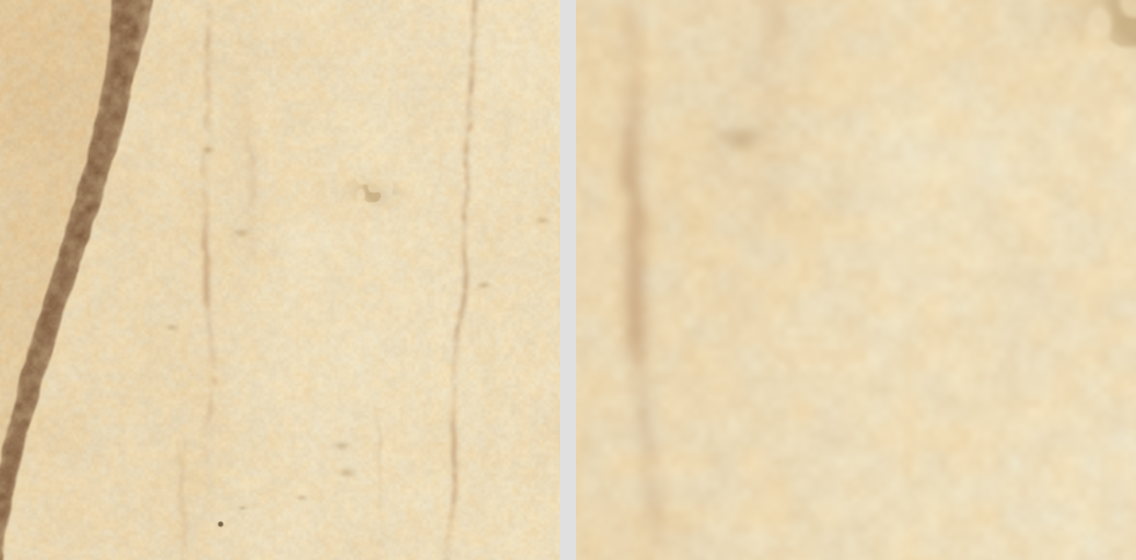
Left, the full canvas; right, a detail of the centre.
A WebGL 2 fragment shader for this texture:

```glsl
#version 300 es
precision highp float;
// Aged cream paper with a broad brown ink stroke curving down the left side.
// Layered value noise gives the grain; wobbling vertical lines form the fibres,
// and small distance-based spots add specks and one ragged stain.
uniform vec2 u_resolution;
out vec4 fragColor;

float hash(vec2 p) {
    vec3 q = fract(vec3(p.xyx) * 0.1031);
    q += dot(q, q.yzx + 33.33);
    return fract((q.x + q.y) * q.z);
}

// Value noise, centred on zero, in the range -0.5 to 0.5.
float noise(vec2 p) {
    vec2 cell = floor(p), f = fract(p);
    f = f * f * (3.0 - 2.0 * f);
    float low = mix(hash(cell), hash(cell + vec2(1, 0)), f.x);
    float high = mix(hash(cell + vec2(0, 1)), hash(cell + vec2(1, 1)), f.x);
    return mix(low, high, f.y) - 0.5;
}

float fbm(vec2 p) {
    float sum = 0.0, gain = 0.5;
    for (int i = 0; i < 4; i++) {
        sum += gain * noise(p);
        p = p * 2.03 + 17.3;
        gain *= 0.55;
    }
    return sum;
}

// Soft vertical fibre, broken up along its length and limited to a y range.
float fibre(vec2 p, float x, float width, vec2 range, float seed) {
    float wobble = 0.018 * noise(vec2(seed, p.y * 6.0)) + 0.006 * noise(vec2(seed + 9.0, p.y * 32.0));
    float d = (p.x - x - wobble) / width;
    float ends = smoothstep(range.x - 0.06, range.x + 0.06, p.y)
               * (1.0 - smoothstep(range.y - 0.06, range.y + 0.06, p.y));
    float breaks = clamp(0.65 + 1.1 * noise(vec2(seed + 20.0, p.y * 14.0))
                 + 0.6 * noise(p * 75.0 + seed), 0.0, 1.0);
    return exp(-d * d) * ends * breaks;
}

void main() {
    vec2 uv = gl_FragCoord.xy / u_resolution;
    float y = uv.y;
    float grain = 0.6 * noise(uv * 145.0) + 0.5 * noise(uv * 82.0 + 40.0) + 0.35 * noise(uv * 230.0 + 7.0);
    float mottle = fbm(uv * 9.0 + 3.0);

    // Ink stroke: signed offset from a cubic centre line, with a flared top.
    float centre = -0.013 + y * (0.114 + y * (0.411 - 0.275 * y));
    float halfWidth = 0.017 + 0.010 * y + 0.009 * smoothstep(0.84, 1.0, y);
    float offset = uv.x - centre + 0.005 * noise(uv * 45.0) + 0.003 * noise(vec2(3.0, y * 18.0));
    float edge = abs(offset) - halfWidth;
    float ink = 1.0 - smoothstep(-0.004, 0.004, edge);

    // Paper tone: tan wash left of the stroke, paler towards the right.
    float tone = 0.67 + 0.23 * smoothstep(0.2, 0.62, uv.x);
    float wash = 1.0 - smoothstep(-0.01, 0.03, offset);
    tone -= wash * (0.42 + 0.1 * y);
    tone -= 0.1 * exp(-pow((uv.x - 0.43) / 0.05, 2.0)) * smoothstep(0.35, 0.7, y);
    tone += 0.36 * mottle + 0.42 * grain;
    tone += 0.08 * noise(vec2(uv.x * 42.0, y * 5.0));
    vec3 paper = mix(vec3(0.87, 0.76, 0.585), vec3(0.935, 0.875, 0.74), tone);
    paper += vec3(0.006, -0.004, -0.022) * fbm(uv * 16.0 + 60.0);
    paper += vec3(0.025, 0.0, -0.035) * noise(uv * 64.0 + 90.0);

    // Faint fibres.
    float lines = 0.62 * fibre(uv, 0.372, 0.0075, vec2(0.2, 1.1), 1.0);
    lines += 0.25 * fibre(uv, 0.448, 0.010, vec2(0.55, 0.8), 4.0);
    lines += 0.58 * fibre(uv, 0.800 + 0.048 * y, 0.0065, vec2(-0.2, 1.2), 7.0);
    lines += 0.22 * fibre(uv, 0.672, 0.005, vec2(0.06, 0.25), 12.0);
    lines += 0.20 * fibre(uv, 0.332, 0.007, vec2(-0.1, 0.2), 15.0);
    paper = mix(paper, vec3(0.76, 0.62, 0.47), lines);

    // Ragged stain.
    vec2 s = uv - vec2(0.672, 0.655);
    s.x += 0.35 * s.y;
    float stain = exp(-dot(s, s) / 0.0011) * smoothstep(-0.08, 0.22, noise(uv * 48.0 + 5.0) + 0.5 * noise(uv * 90.0));
    stain += 0.4 * exp(-dot(s, s) / 0.0004);
    paper = mix(paper, vec3(0.72, 0.60, 0.42), 0.62 * min(stain, 1.0));

    // Scattered specks, mostly pale, with one small dark dot.
    for (int i = 0; i < 9; i++) {
        float k = float(i);
        vec2 at = vec2(0.25 + 0.75 * hash(vec2(k, 3.7)), hash(vec2(k, 8.1)));
        vec2 d = (uv - at) * vec2(0.7, 1.2);
        float size = 0.004 + 0.006 * hash(vec2(k, 5.3));
        paper = mix(paper, vec3(0.70, 0.59, 0.43), 0.42 * exp(-dot(d, d) / (size * size)));
    }
    float dot1 = length(uv - vec2(0.394, 0.064));
    paper = mix(paper, vec3(0.40, 0.32, 0.22), 0.9 * (1.0 - smoothstep(0.002, 0.007, dot1)));

    // Ink is darkest in its middle, mottled, and thin on its upper right rim.
    float rim = smoothstep(0.35, 1.0, abs(offset) / halfWidth);
    float thin = smoothstep(0.35, 0.75, offset / halfWidth) * smoothstep(0.78, 0.95, y);
    float pale = 0.36 + 0.32 * rim + 0.35 * thin + 0.75 * noise(uv * 62.0 + 30.0) + 0.45 * grain;
    vec3 inkColour = mix(vec3(0.52, 0.39, 0.27), vec3(0.68, 0.565, 0.43), pale);

    fragColor = vec4(clamp(mix(paper, inkColour, ink), 0.0, 1.0), 1.0);
}
```
